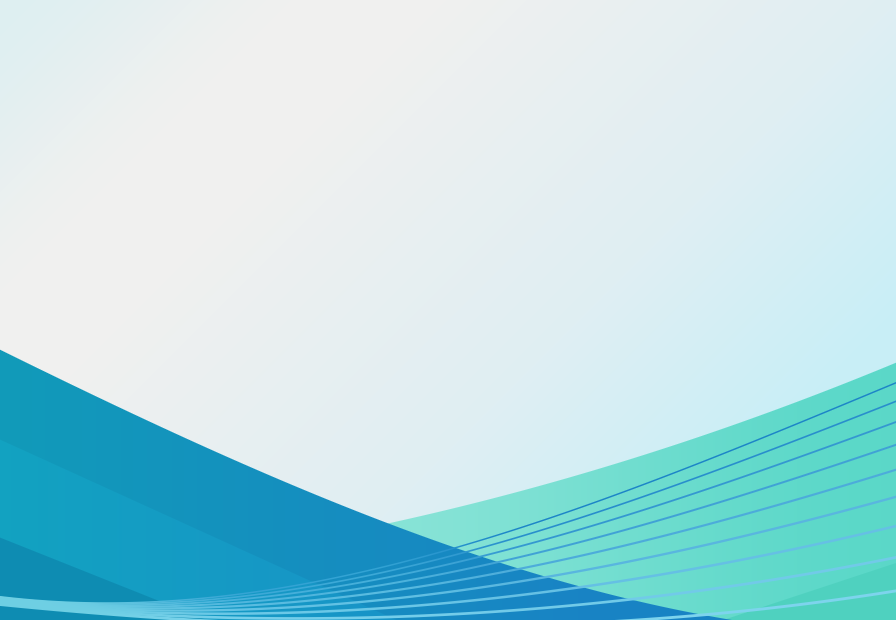
Give the GLSL for this background, as a WebGL 2 fragment shader.

```glsl
#version 300 es
precision highp float;

uniform vec2 u_resolution;
out vec4 fragColor;

// Backdrop
const vec3 CORNER_TINT = vec3(0.870, 0.936, 0.945);
const vec3 PAPER = vec3(0.941, 0.941, 0.937);
const vec3 PALE_BLUE = vec3(0.873, 0.932, 0.951);
const vec3 ICE = vec3(0.785, 0.933, 0.965);

// Waves
const vec3 TEAL_LIGHT = vec3(0.530, 0.890, 0.840);
const vec3 TEAL = vec3(0.355, 0.845, 0.785);
const vec3 TEAL_SHADE = vec3(0.310, 0.820, 0.750);
const vec3 BLUE_LEFT = vec3(0.065, 0.605, 0.725);
const vec3 BLUE_RIGHT = vec3(0.095, 0.515, 0.770);
const vec3 BAND_LEFT = vec3(0.070, 0.635, 0.755);
const vec3 BAND_RIGHT = vec3(0.090, 0.580, 0.780);
const vec3 BLUE_SHADE = vec3(0.055, 0.550, 0.700);

// Cubic curves: coefficients of 1, x, x^2, x^3
const vec4 BLUE_EDGE = vec4(0.436, -0.712, 0.0745, 0.176);
const vec4 TEAL_EDGE = vec4(0.066, 0.099, 0.250, 0.0);
const vec4 FIRST_STRAND = vec4(0.0376, -0.175, 0.784, -0.264);
const vec4 LAST_STRAND = vec4(0.027, -0.149, 0.228, -0.005);

// Strands
const int STRANDS = 9;
const float THIN = 0.0024;
const float THICK = 0.0046;
const vec3 STRAND_DEEP = vec3(0.110, 0.520, 0.780);
const vec3 STRAND_PALE = vec3(0.490, 0.830, 0.930);
const vec3 STRAND_START = vec3(0.430, 0.810, 0.890);
const vec3 STRAND_MIDDLE = vec3(0.200, 0.640, 0.830);

float curve(vec4 c, float x) {
    return c.x + x * (c.y + x * (c.z + x * c.w));
}

float curveSlope(vec4 c, float x) {
    return c.y + x * (2.0 * c.z + 3.0 * x * c.w);
}

// Distance below a curve, in canvas heights
float depthBelow(vec4 c, vec2 uv, float aspect) {
    float slope = curveSlope(c, uv.x) / aspect;
    return (curve(c, uv.x) - uv.y) / sqrt(1.0 + slope * slope);
}

float coverage(float depth, float pixel) {
    return clamp(depth / pixel + 0.5, 0.0, 1.0);
}

vec3 backdrop(vec2 uv, float aspect) {
    float t = uv.x * aspect + 1.0 - uv.y;
    vec3 color = mix(CORNER_TINT, PAPER, smoothstep(0.0, 0.52, t));
    color = mix(color, PALE_BLUE, clamp((t - 0.70) / 0.75, 0.0, 1.0));
    return mix(color, ICE, clamp((t - 1.45) / 0.50, 0.0, 1.0));
}

vec3 strandColor(float order, float x) {
    vec3 tip = mix(STRAND_DEEP, STRAND_PALE, order);
    vec3 middle = mix(STRAND_MIDDLE, STRAND_PALE, order);
    vec3 color = mix(STRAND_START, middle, smoothstep(0.05, 0.30, x));
    return mix(color, tip, smoothstep(0.40, 0.60, x));
}

void main() {
    vec2 uv = gl_FragCoord.xy / u_resolution;
    float aspect = u_resolution.x / u_resolution.y;
    float pixel = 1.0 / u_resolution.y;
    vec3 color = backdrop(uv, aspect);

    // Teal wave with a shaded corner
    vec3 teal = mix(TEAL_LIGHT, TEAL, smoothstep(0.40, 1.0, uv.x));
    float corner = depthBelow(vec4(-0.385, 0.477, 0.0, 0.0), uv, aspect);
    teal = mix(teal, TEAL_SHADE, coverage(corner, pixel));
    color = mix(color, teal, coverage(depthBelow(TEAL_EDGE, uv, aspect), pixel));

    // Blue wave with two inner bands
    vec3 blue = mix(BLUE_LEFT, BLUE_RIGHT, clamp(uv.x / 0.65, 0.0, 1.0));
    vec3 band = mix(BAND_LEFT, BAND_RIGHT, clamp(uv.x / 0.42, 0.0, 1.0));
    float upper = depthBelow(vec4(0.291, -0.658, 0.0, 0.0), uv, aspect);
    float lower = depthBelow(vec4(0.133, -0.576, 0.0, 0.0), uv, aspect);
    blue = mix(blue, band, coverage(upper, pixel));
    blue = mix(blue, BLUE_SHADE, coverage(lower, pixel));
    color = mix(color, blue, coverage(depthBelow(BLUE_EDGE, uv, aspect), pixel));

    // Fan of strands, widening and paling toward the bottom
    for (int i = 0; i < STRANDS; i++) {
        float order = float(i) / float(STRANDS - 1);
        float s = float(i) / 7.0;
        vec4 path = mix(FIRST_STRAND, LAST_STRAND, s * (0.7 + 0.3 * s));
        float width = mix(THIN, THICK, order);
        float depth = 0.5 * width - abs(depthBelow(path, uv, aspect));
        float line = coverage(depth, pixel) * min(1.0, width / pixel);
        color = mix(color, strandColor(order, uv.x), line);
    }

    fragColor = vec4(color, 1.0);
}
```
